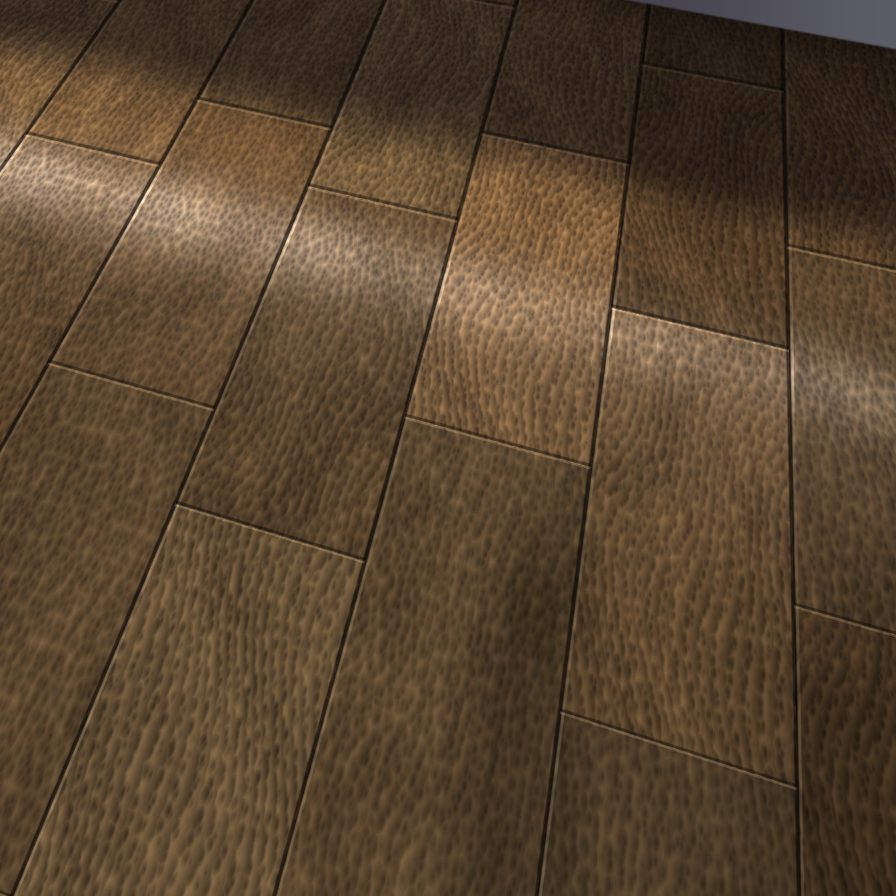
Reproduce this texture procedurally as a three.js fragment shader.

```glsl
// Oak plank floor seen in perspective, with a wall corner, a cast shadow and a glossy streak.
// Canvas points are projected to floor coordinates (across planks, along planks);
// stretched cellular noise and bent sines make the grain, and light is layered on top.
varying vec2 vUv;

float hash(vec2 p) {
  return fract(sin(dot(p, vec2(127.1, 311.7))) * 43758.55);
}

// Distance to the nearest scattered cell centre
float cells(vec2 p) {
  vec2 id = floor(p), f = fract(p);
  float nearest = 2.0;
  for (int j = -1; j <= 1; j++) {
    for (int i = -1; i <= 1; i++) {
      vec2 c = vec2(float(i), float(j));
      vec2 jitter = vec2(hash(id + c), hash(id + c + 57.3));
      nearest = min(nearest, length(c + jitter - f));
    }
  }
  return nearest;
}

// Joint offset of a plank column, then the tones of its far, middle and near boards
vec4 plankColumn(float k) {
  if (k < 0.0) return vec4(0.7, 1.05, 1.05, 1.0);
  if (k < 1.0) return vec4(0.018, 1.06, 0.93, 1.0);
  if (k < 2.0) return vec4(0.314, 1.0, 0.98, 0.99);
  if (k < 3.0) return vec4(0.067, 1.07, 0.93, 1.09);
  if (k < 4.0) return vec4(0.429, 1.0, 1.17, 0.98);
  if (k < 5.0) return vec4(-0.105, 0.8, 1.03, 0.88);
  return vec4(0.241, 0.86, 0.84, 0.76);
}

float gauss(float x, float width) {
  return exp(-x * x / (width * width));
}

float line(float dist, float halfWidth) {
  return 1.0 - smoothstep(halfWidth * 0.3, halfWidth, abs(dist));
}

void main() {
  float x = vUv.x, down = 1.0 - vUv.y;

  // Floor projection
  float plankWidth = 0.1477 + 0.1453 * down;
  float depth = down + 1.016;
  float across = (x - 0.134 + 0.707 * down) / plankWidth;
  float along = (x + 5.0) / depth;
  float k = floor(across);
  vec4 column = plankColumn(k);
  float board = along / 1.073 - column.x;
  float row = floor(board);
  float tone = row > 3.5 ? column.y : (row > 2.5 ? column.z : column.w);

  // Signed canvas distances to the seams and end joints
  float seam = (across - floor(across + 0.5)) * plankWidth;
  float joint = (floor(board + 0.5) - board) * 1.073 * depth * depth / (x + 5.0);

  // Wood grain: pores, long fibres and bent growth rings
  vec2 seed = vec2(row * 17.0, k * 9.0);
  float pores = cells(vec2(across * 32.0, along * 34.0) + seed);
  float fibres = cells(vec2(across * 21.0 + sin(along * 9.0 + k), along * 5.0) + seed);
  float bend = 0.13 * sin(along * 4.2 + k * 2.3 + row)
             + 0.05 * sin(along * 9.0 + across * 5.0 + row * 2.0);
  float rings = sin(115.0 * (across + bend) + 3.5 * pores + 2.0 * fibres);
  float ringAmount = 0.04 + 0.09 * hash(vec2(k, row) + 3.0);
  float grain = 1.0 + 0.42 * (pores - 0.48) + 0.26 * (fibres - 0.48) + ringAmount * rings;
  grain += 0.06 * sin(across * 7.0 + bend * 22.0 + row * 2.0);

  vec3 wood = vec3(0.365, 0.282, 0.188) * tone;
  wood *= mix(vec3(1.03, 0.99, 0.95), vec3(0.98, 1.01, 1.02), hash(vec2(row, k)));
  vec3 color = wood * grain;

  // Cast shadow, warm lit strip and soft darkening near the right
  float fromShadow = down - 0.045 - 0.22 * x;
  float lit = smoothstep(-0.035, 0.04, fromShadow);
  color *= mix(vec3(0.59, 0.58, 0.63), vec3(1.0), lit);
  color *= 1.0 + vec3(0.26, 0.2, 0.12) * lit * gauss(fromShadow - 0.05, 0.1) * (1.0 - 0.6 * x);
  color *= 1.0 - 0.27 * gauss(across - 3.85, 0.22) * smoothstep(0.48, 0.65, down);
  color *= 1.0 - 0.2 * smoothstep(0.6, 1.0, x) * smoothstep(0.5, 1.0, down);

  // Glossy streak, broken up by the boards and the pores
  float t = down - 0.18 - 0.265 * x;
  float streak = gauss(t, t < 0.0 ? 0.038 : 0.05);
  float strength = mix(0.36, 0.17, smoothstep(0.1, 0.65, x));
  strength *= row > 3.5 ? 0.35 : 1.0;
  strength *= 0.85 + 0.15 * sin(across * 6.283);
  color += vec3(0.9, 0.87, 0.86) * strength * streak * (0.65 + 0.7 * pores);
  color += vec3(0.05, 0.046, 0.045) * gauss(t - 0.03, 0.14);

  // Seams: dark groove with a pale bevel, then thin end joints
  float bevel = 0.06 + 0.2 * streak + 0.08 * hash(vec2(floor(across + 0.5), row));
  float shine = 0.4 + 0.6 * lit;
  color *= 1.0 - 0.6 * line(seam, 0.0038);
  color += vec3(1.0, 0.92, 0.8) * bevel * shine * line(seam - 0.0038, 0.0028);
  color *= 1.0 - 0.4 * line(joint + 0.0025, 0.003);
  color += vec3(0.15, 0.13, 0.1) * shine * line(joint - 0.0005, 0.0025);

  // Wall in the far corner with a dark contact edge
  float wallEdge = down - 0.183 * (x - 0.7);
  color *= 1.0 - 0.35 * exp(-max(wallEdge, 0.0) * 35.0) * smoothstep(0.5, 0.75, x);
  vec3 wall = mix(vec3(0.27, 0.26, 0.3), vec3(0.36, 0.36, 0.4), smoothstep(0.7, 1.0, x));
  color = mix(wall, color, smoothstep(-0.002, 0.002, wallEdge));

  gl_FragColor = vec4(color, 1.0);
}
```
